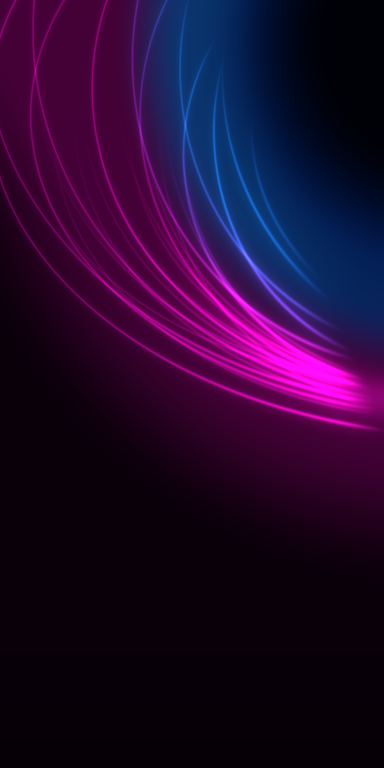
A WebGL 2 fragment shader for this background:

```glsl
#version 300 es
precision highp float;
// Glowing light strands sweeping from the top left down to the right edge.
// Each strand is an elliptic arc; one large ellipse field sets the
// blue-to-magenta hue and the soft background glows.

#define CORE_WIDTH 0.0028
#define HALO_WIDTH 0.0120
#define FINE_STRANDS 12
#define STRAND_GAIN 0.62
#define BUNDLE_GAIN 0.30
#define FIELD_CENTER vec2(1.15, 0.10)
#define FIELD_RADII vec2(0.80, 0.85)

uniform vec2 u_resolution;
out vec4 fragColor;

const vec3 BLACK_PLUM = vec3(0.035, 0.0, 0.035);
const vec3 NIGHT = vec3(0.0, 0.004, 0.025);
const vec3 PLUM = vec3(0.265, 0.005, 0.205);
const vec3 NAVY = vec3(0.0, 0.07, 0.25);
const vec3 AZURE = vec3(0.035, 0.20, 0.40);
const vec3 SKY = vec3(0.12, 0.50, 0.95);
const vec3 VIOLET = vec3(0.48, 0.25, 0.90);
const vec3 MAGENTA = vec3(0.95, 0.04, 0.80);

// Main strands: leftmost point (x, y), half width, height at the right edge.
const vec4 STRANDS[12] = vec4[12](
  vec4(-0.04, 0.10, 1.25, 1.05), vec4(-0.03, 0.28, 1.30, 1.12),
  vec4(0.086, 0.08, 1.10, 1.04), vec4(0.08, 0.30, 1.15, 1.07),
  vec4(0.24, 0.23, 0.90, 1.015), vec4(0.345, 0.156, 0.75, 0.95),
  vec4(0.365, 0.30, 0.80, 1.02), vec4(0.469, 0.18, 0.70, 0.90),
  vec4(0.478, 0.40, 0.65, 1.0), vec4(0.557, 0.34, 0.55, 0.94),
  vec4(0.58, 0.20, 0.75, 0.87), vec4(0.655, 0.33, 0.70, 0.84));

float hash(float n) {
  return fract(sin(n * 127.1) * 43758.5453);
}

// Signed distance (first order) to the elliptic arc of one strand.
float arcDistance(vec2 p, vec4 s) {
  float edge = (1.0 - s.x - s.z) / s.z;
  float height = (s.w - s.y) / sqrt(1.0 - edge * edge);
  vec2 radii = vec2(s.z, height);
  vec2 v = (p - vec2(s.x + s.z, s.y)) / radii;
  float f = length(v);
  return (f - 1.0) * f / max(length(v / radii), 1e-4);
}

// Sharp core plus a faint halo, widening along the strand.
float strandLight(vec2 p, vec4 s, float widen) {
  float d = arcDistance(p, s);
  float core = d / (CORE_WIDTH * widen);
  float halo = d / (HALO_WIDTH * widen);
  return exp(-core * core) + 0.20 * exp(-halo * halo);
}

vec3 background(vec2 p, float field) {
  // The plum glow reaches further out near the top.
  float outer = field - 0.2 * (1.0 - smoothstep(0.0, 0.6, p.y));
  float plum = smoothstep(0.83, 1.08, field) * (1.0 - smoothstep(1.22, 1.72, outer));
  float blue = smoothstep(0.36, 0.72, field) * (1.0 - smoothstep(0.84, 1.08, field));
  vec3 blueTone = mix(NAVY, AZURE, smoothstep(0.5, 0.82, field) * (1.0 - 0.5 * smoothstep(0.6, 1.0, p.x)));
  vec3 base = mix(NIGHT, BLACK_PLUM, smoothstep(0.7, 1.1, field));
  base *= 1.0 - 0.3 * smoothstep(1.6, 2.0, p.y);
  return base + PLUM * 0.87 * plum + blueTone * blue;
}

void main() {
  // x runs 0..1 rightward, y runs 0..2 downward.
  vec2 uv = gl_FragCoord.xy / u_resolution;
  vec2 p = vec2(uv.x, 2.0 * (1.0 - uv.y));
  float field = length((p - FIELD_CENTER) / FIELD_RADII);
  vec3 color = background(p, field);

  // Strands brighten and widen to the right, and fade in from the dark corner.
  float along = smoothstep(0.1, 1.0, p.x) * smoothstep(0.1, 0.85, p.y);
  float widen = mix(0.9, 2.0, along);
  float fadeIn = smoothstep(0.0, 0.3, p.y - 2.3 * (p.x - 0.53));
  float light = 0.0;
  for (int i = 0; i < 12; i++) {
    float gain = mix(0.75, 1.1, hash(float(i) + 3.0));
    light += gain * strandLight(p, STRANDS[i], widen);
  }

  // Fine strands scattered between the main ones, visible lower down.
  float fineFade = smoothstep(0.25, 0.75, p.y);
  for (int i = 0; i < FINE_STRANDS; i++) {
    float n = float(i);
    float tip = mix(0.05, 0.50, (n + hash(n + 20.0)) / float(FINE_STRANDS));
    float exitY = mix(1.10, 0.96, hash(n + 40.0));
    vec4 s = vec4(tip, mix(0.15, 0.35, hash(n + 60.0)), 1.17 - tip, exitY);
    light += 0.35 * fineFade * strandLight(p, s, 0.8 * widen);
  }

  // Hue follows the field: sky blue inside, violet between, magenta outside.
  vec3 hue = mix(SKY, VIOLET, smoothstep(0.86, 0.97, field));
  hue = mix(hue, MAGENTA, smoothstep(0.97, 1.08, field));
  color += hue * light * fadeIn * STRAND_GAIN * mix(0.45, 1.1, along);

  // Broad glow where the magenta strands converge.
  float offset = (field - 1.12) / 0.065;
  color += MAGENTA * BUNDLE_GAIN * exp(-offset * offset) * smoothstep(0.35, 0.95, p.x);

  fragColor = vec4(clamp(color, 0.0, 1.0), 1.0);
}
```
